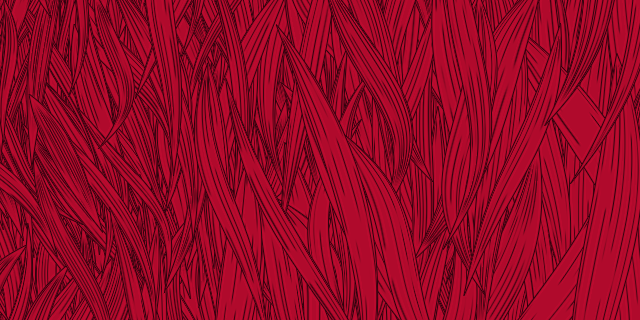
A Shadertoy shader for this pattern:

```glsl
// Flowing red hair drawn in ink: scattered curved locks, tapered at both ends,
// overlap front to back. Each lock has an outline and broken inner strands that
// follow its bend; locks are fine and crowded at the left, broad at the right.

#define LOCK_COUNT 280
#define LOCK_LENGTH 1.05
#define LOCK_WIDTH 0.052
#define STRAND_GAP 0.0150
#define LINE_WIDTH 0.0023
#define GLOW_OFFSET 0.0068
#define SLANT 1.1
#define BEND 0.13
#define RED vec3(0.690, 0.040, 0.172)
#define BRIGHT_RED vec3(0.735, 0.042, 0.184)
#define INK vec3(0.040, 0.000, 0.018)

float hash(vec2 p) {
    vec3 q = fract(p.xyx * vec3(0.1031, 0.1030, 0.0973));
    q += dot(q, q.yzx + 33.33);
    return fract((q.x + q.y) * q.z);
}

vec4 hash4(float n) {
    return vec4(hash(vec2(n, 1.7)), hash(vec2(n, 12.3)),
                hash(vec2(n, 25.9)), hash(vec2(n, 41.1)));
}

float cornerGradient(vec2 cell, vec2 offset) {
    float angle = 6.2832 * hash(cell + 57.0);
    return dot(vec2(cos(angle), sin(angle)), offset);
}

// Gradient noise, about -0.6 to 0.6
float noise(vec2 p) {
    vec2 i = floor(p), f = p - i;
    vec2 w = f * f * f * (f * (f * 6.0 - 15.0) + 10.0);
    vec2 e = vec2(1.0, 0.0);
    return mix(mix(cornerGradient(i, f), cornerGradient(i + e.xy, f - e.xy), w.x),
               mix(cornerGradient(i + e.yx, f - e.yx), cornerGradient(i + 1.0, f - 1.0), w.x), w.y);
}

// x: smooth ink coverage, y: light rim beside the line
vec2 stroke(float d, float weight) {
    float px = 1.0 / iResolution.y;
    float width = LINE_WIDTH * weight;
    float radius = max(px, 0.5 * (width + px));
    float ink = min(1.0, width / px) * clamp((radius - d) / px, 0.0, 1.0);
    float rim = 1.0 - smoothstep(0.0014, 0.0034, abs(d - GLOW_OFFSET));
    return vec2(ink, rim * min(weight, 1.0));
}

// Hand-drawn broken lines: s counts strands, gap is their local spacing
vec2 strands(float s, float gap, float along, float seed) {
    s += 0.3 * noise(vec2(along * 1.7, seed * 3.7));
    float id = floor(s);
    float jitter = 0.25 + 0.5 * hash(vec2(id + 40.0, seed));
    float d = abs(s - id - jitter) * gap;
    float track = hash(vec2(id + 80.0, seed + 9.0)) * 90.0;
    float drawn = smoothstep(-0.16, 0.02, noise(vec2(along * 2.3 + track, track * 1.7)) + 0.08);
    float room = smoothstep(0.0025, 0.0055, gap);
    return stroke(d, drawn * room * mix(0.75, 1.1, hash(vec2(id + 20.0, seed))));
}

void mainImage(out vec4 fragColor, in vec2 fragCoord) {
    vec2 p = fragCoord / iResolution.y;
    float aspect = iResolution.x / iResolution.y;
    vec2 tone = vec2(0.0);
    bool covered = false;

    // Locks from front to back, stopping at the first that hides the rest
    for (int i = 0; i < LOCK_COUNT; i++) {
        float seed = float(i) + 3.0;
        vec4 place = hash4(seed);
        float across = pow(place.x, 1.35);
        vec2 center = vec2(mix(-0.12, aspect + 0.15, across), mix(-0.2, 1.2, place.y));
        float size = mix(0.5, 1.25, across) * mix(1.15, 0.85, place.y);
        float halfLength = 0.5 * LOCK_LENGTH * size * mix(0.75, 1.3, place.z);
        vec2 q = p - center;
        if (dot(q, q) > 1.8 * halfLength * halfLength) continue;

        // Local frame: y runs along the lock, x across it
        vec4 shape = hash4(seed + 400.0);
        float angle = SLANT * noise(center * 1.5 + 7.0) + 0.6 * (shape.x - 0.5);
        float c = cos(angle), sn = sin(angle);
        q = vec2(c * q.x - sn * q.y, sn * q.x + c * q.y);
        float y = q.y / halfLength;
        if (abs(y) >= 1.0) continue;

        // Curved axis and tapered width, with their slopes
        float bend = BEND * size * (2.0 * shape.y - 1.0);
        float sway = 0.4 * BEND * size * (2.0 * shape.z - 1.0);
        float axis = bend * y * y + sway * sin(3.0 * y);
        float axisSlope = 2.0 * bend * y + 3.0 * sway * cos(3.0 * y);
        float fullWidth = LOCK_WIDTH * size * mix(0.55, 1.4, place.w);
        float halfWidth = fullWidth * (1.0 - y * y) * (1.0 + 0.35 * y);
        float widthSlope = fullWidth * (0.35 - 2.0 * y - 1.05 * y * y);
        float x = q.x - axis;
        float edge = abs(x) - halfWidth;
        if (edge > 0.02) continue;

        float u = x / max(halfWidth, 0.0001);
        float slope = (axisSlope + clamp(u, -1.0, 1.0) * widthSlope) / halfLength;
        float stretch = inversesqrt(1.0 + slope * slope);
        tone = max(tone, stroke(abs(edge) * stretch, 1.1));
        if (edge < 0.0) {
            float count = max(2.0, floor(fullWidth / (STRAND_GAP * size * mix(0.7, 1.35, shape.w))));
            float s = count * (u + 0.5 * (shape.x - 0.5) * (1.0 - u * u));
            tone = max(tone, strands(s, halfWidth / count * stretch, q.y * 2.5, seed));
            covered = true;
            break;
        }
    }

    // Loose strands behind all locks
    if (!covered) {
        float s = (p.x + 0.12 * noise(p * vec2(1.5, 2.0))) / 0.011;
        tone = max(tone, strands(s, 0.011, p.y * 2.5, 900.0));
    }

    vec3 color = mix(RED, BRIGHT_RED, tone.y);
    fragColor = vec4(mix(color, INK, tone.x), 1.0);
}
```
